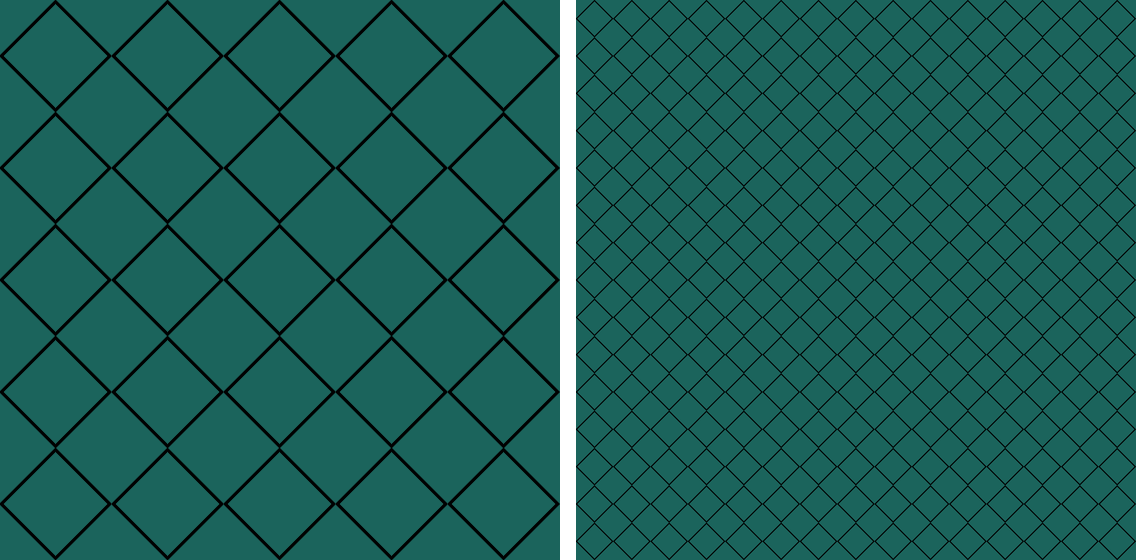
Left, the tile; right, the same tile 3 across and 3 down.
This pattern is drawn by a three.js fragment shader. Its source:

```glsl
// Draws a 5 by 5 grid of thin black diamond outlines on flat teal.
// Each cell holds one diamond, measured by its taxicab distance from the
// cell centre; neighbouring diamonds just touch at their tips.

varying vec2 vUv;

// Signed distance to a diamond whose tips lie at the given radius.
float diamondDistance(vec2 p, float radius) {
  return (abs(p.x) + abs(p.y) - radius) * 0.70711;
}

void main() {
  // Cell coordinates from -0.5 to 0.5, nudged slightly to the left.
  vec2 cell = fract(vUv * 5.0 + vec2(0.004, 0.0)) - 0.5;

  // Mitred outline with a soft edge, in units of one cell.
  float edge = abs(diamondDistance(cell, 0.484));
  float outline = 1.0 - smoothstep(0.0092, 0.0192, edge);

  vec3 teal = vec3(0.106, 0.392, 0.361);
  vec3 black = vec3(0.0, 0.005, 0.005);
  gl_FragColor = vec4(mix(teal, black, outline), 1.0);
}
```
